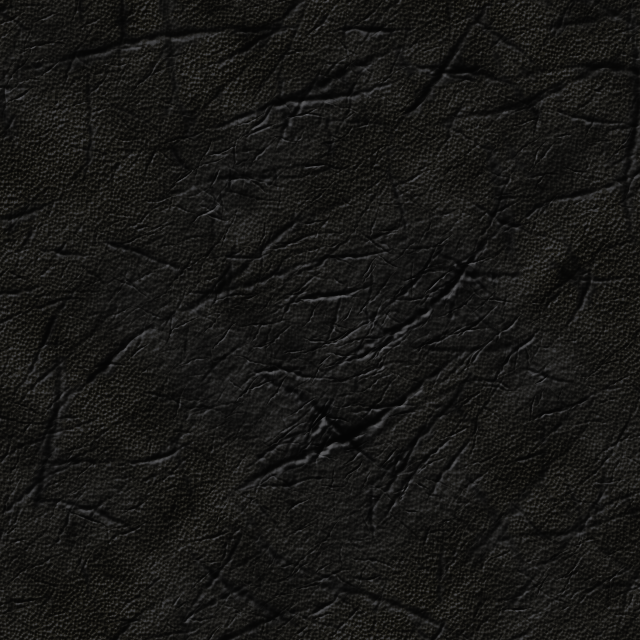
Reproduce this texture procedurally as a Shadertoy shader.

```glsl
// Black creased leather under a raking light from the upper left.
// Scattered knobby grooves at several scales are shaded from their slope,
// then joined by puckered cellular wrinkles and a crisp warm pebble grain.

const vec2 LIGHT = vec2(-0.45, 0.89);
const vec3 GRAIN_TINT = vec3(1.06, 1.01, 0.83);
const vec3 CREASE_TINT = vec3(0.99, 0.99, 1.01);
const float BASE_TONE = 0.080;
const float TONE_RANGE = 1.6;
const int CREASE_LAYERS = 6;

vec2 hash2(vec2 cell, float seed) {
    vec3 q = fract(vec3(cell.xyx + seed * 7.31) * vec3(0.1031, 0.1030, 0.0973));
    q += dot(q, q.yzx + 33.33);
    return fract((q.xx + q.yz) * q.zy);
}

// Layered sines: a smooth wandering value near -1..1
float waves(vec2 p, float seed) {
    float sum = sin(p.x * 1.7 + 2.1 * sin(p.y * 1.1 + seed) + seed);
    sum += sin(p.y * 2.3 + 1.8 * sin(p.x * 1.4 - seed) + seed * 2.0);
    sum += 0.6 * sin(dot(p, vec2(3.1, -2.7)) + seed * 3.0);
    return sum / 2.6;
}

// Distance to the nearest scattered point
float cellular(vec2 p, float seed) {
    vec2 cell = floor(p);
    float nearest = 4.0;
    for (int y = -1; y <= 1; y++)
    for (int x = -1; x <= 1; x++) {
        vec2 id = cell + vec2(x, y);
        vec2 offset = id + hash2(id, seed) - p;
        nearest = min(nearest, dot(offset, offset));
    }
    return sqrt(nearest);
}

// Light on a surface of rounded cells
float pebbleLight(vec2 p, float seed, float reach) {
    return cellular(p - LIGHT * reach, seed) - cellular(p + LIGHT * reach, seed);
}

// x: light and shade on groove walls, y: depth of the soft hollow around them
vec2 creases(vec2 p, float width, float seed) {
    vec2 cell = floor(p);
    vec2 sum = vec2(0.0);
    for (int y = -1; y <= 1; y++)
    for (int x = -1; x <= 1; x++) {
        vec2 id = cell + vec2(x, y);
        vec2 shape = hash2(id, seed + 3.0);
        vec2 offset = p - id - hash2(id, seed);
        // Some grooves rise to the right; the rest turn freely
        float angle = shape.x < 0.4 ? mix(0.1, 1.2, shape.x / 0.4)
                                    : mix(-0.9, 2.2, (shape.x - 0.4) / 0.6);
        vec2 along = vec2(cos(angle), sin(angle));
        vec2 across = vec2(-along.y, along.x);
        float run = dot(offset, along);
        float halfLength = mix(0.3, 0.95, shape.y);
        float taper = max(0.0, 1.0 - run * run / (halfLength * halfLength));
        float rank = fract(shape.y * 17.0);
        // Knobs swell and pinch the groove along its run
        float beat = run / width;
        float knob = sin(beat * 0.55 + 3.0 * sin(beat * 0.17 + rank * 9.0));
        float bend = 0.03 * sin(run * 5.0 + shape.y * 40.0) + 0.3 * width * knob;
        float s = (dot(offset, across) + bend) / (width * (0.4 + 0.75 * taper + 0.15 * knob));
        float strength = taper * mix(0.25, 1.5, rank * rank) * (0.85 + 0.25 * knob);
        // A slight bias keeps grooves along the light visible
        float slope = -dot(across, LIGHT) * s;
        sum.x += strength * (slope * exp(-s * s) - 0.07 * exp(-1.5 * s * s));
        sum.y += strength * exp(-0.2 * s * s);
    }
    return sum;
}

void mainImage(out vec4 fragColor, in vec2 fragCoord) {
    vec2 uv = fragCoord / min(iResolution.x, iResolution.y);

    // Slight wandering keeps the grooves from looking ruled
    vec2 p = uv + 0.005 * vec2(waves(uv * 9.0, 1.0), waves(uv * 9.0, 4.0));
    p += 0.0016 * vec2(waves(uv * 60.0, 2.0), waves(uv * 60.0, 6.0));

    // Crumpling gathers at the middle and in loose patches
    vec2 fromMiddle = uv - vec2(0.52, 0.45);
    float crumple = 0.75 * exp(-10.0 * dot(fromMiddle, fromMiddle));
    crumple = clamp(crumple + 0.28 + 0.45 * waves(uv * 8.0, 9.0), 0.0, 1.0);

    // Grooves, from long folds to short nicks
    float relief = 0.0;
    float hollow = 0.0;
    float cells = 3.2;
    float width = 0.0050;
    for (int i = 0; i < CREASE_LAYERS; i++) {
        float seed = float(i) * 11.0 + 2.0;
        vec2 fold = creases(p * cells, width * cells, seed)
                  + creases(p * cells + 0.37, width * cells, seed + 5.0);
        float fineness = float(i) / float(CREASE_LAYERS - 1);
        relief += fold.x * mix(1.15, 0.25 + 0.75 * crumple, fineness);
        hollow += fold.y * (1.0 - fineness);
        cells *= 1.55;
        width = max(width * 0.79, 0.0016);
    }

    // Puckers swell along folds and in crumpled patches
    float pucker = pebbleLight(p * vec2(52.0, 66.0), 70.0, 0.18)
                 + 0.9 * pebbleLight(p * 105.0, 80.0, 0.2);
    float puckerAmount = crumple * (0.45 + 0.55 * smoothstep(0.0, 0.8, hollow));

    // Fine grain fades where the hide is stretched or folded
    float grain = pebbleLight(uv * 185.0, 90.0, 0.3);
    float flatness = (1.0 - 0.7 * crumple) * (1.0 - 0.6 * smoothstep(0.1, 0.9, hollow));

    // Broad stains, and smoky pools gathered at spots along the hollows
    float stain = 0.30 * waves(uv * 13.0, 13.0) + 0.22 * waves(uv * 31.0, 21.0);
    float pool = hollow * (0.16 + 0.9 * smoothstep(0.1, 0.9, waves(uv * 20.0, 3.0)));

    // Combined light, limited softly at both ends
    float light = 3.0 * relief + 1.7 * pucker * puckerAmount + 2.2 * grain * flatness;
    light += stain - pool + 0.10;
    float tone = BASE_TONE * exp(TONE_RANGE * tanh(light / TONE_RANGE));

    vec3 tint = mix(CREASE_TINT, GRAIN_TINT, flatness * (1.0 - smoothstep(0.12, 0.22, tone)));
    fragColor = vec4(tone * tint, 1.0);
}
```
